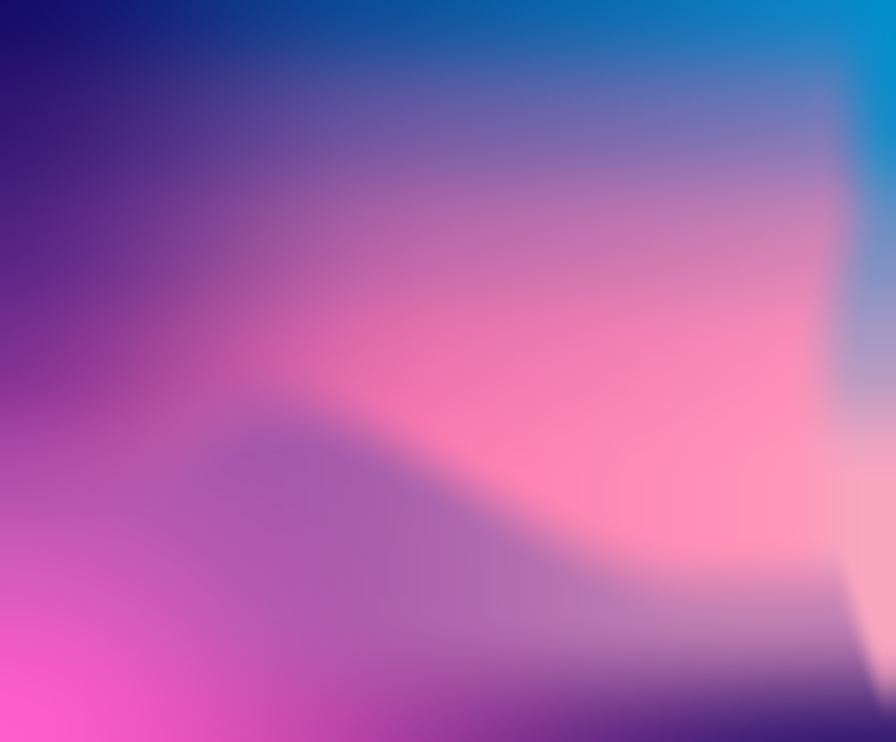
This background is drawn by a Shadertoy shader. Its source:

```glsl
// Soft mesh gradient: blue sky tones melting into pink above a violet wave.

// Smooth vertical ramp through five evenly spaced colours, from the top down.
vec3 ramp(vec3 stops[5], float depth) {
    vec3 sum = vec3(0.0);
    float total = 0.0;
    for (int i = 0; i < 5; i++) {
        float d = min(depth, 0.64) - 0.16 * float(i);
        float weight = exp(-90.0 * d * d);
        sum += weight * stops[i];
        total += weight;
    }
    return sum / total;
}

// Upper field: four vertical ramps blended from left to right.
vec3 upperField(float x, float depth) {
    vec3 left = ramp(vec3[5](vec3(0.08, 0.03, 0.40), vec3(0.20, 0.08, 0.45),
        vec3(0.31, 0.13, 0.51), vec3(0.48, 0.18, 0.56), vec3(0.70, 0.25, 0.65)), depth);
    vec3 middle = ramp(vec3[5](vec3(0.00, 0.32, 0.61), vec3(0.43, 0.35, 0.64),
        vec3(0.73, 0.40, 0.66), vec3(0.93, 0.44, 0.68), vec3(1.00, 0.48, 0.69)), depth);
    vec3 right = ramp(vec3[5](vec3(0.00, 0.53, 0.78), vec3(0.47, 0.47, 0.72),
        vec3(0.83, 0.51, 0.71), vec3(1.00, 0.56, 0.72), vec3(1.00, 0.60, 0.73)), depth);
    vec3 rim = ramp(vec3[5](vec3(0.00, 0.56, 0.80), vec3(0.04, 0.55, 0.79),
        vec3(0.46, 0.56, 0.76), vec3(0.68, 0.60, 0.76), vec3(1.00, 0.65, 0.75)), depth);

    vec3 colour = mix(left, middle, smoothstep(-0.05, 0.5, x));
    colour = mix(colour, right, clamp((x - 0.45) / 0.46, 0.0, 1.0));
    float rimStart = 0.915 - 0.035 * smoothstep(0.25, 0.48, depth);
    return mix(colour, rim, smoothstep(rimStart, rimStart + 0.085, x));
}

// Lower field: violet haze, dark lower right, magenta glow at lower left.
vec3 lowerField(float x, float depth) {
    vec3 haze = mix(vec3(0.62, 0.34, 0.66), vec3(0.76, 0.50, 0.70), smoothstep(0.25, 0.85, x));
    vec3 floorColour = mix(vec3(0.74, 0.26, 0.65), vec3(0.20, 0.10, 0.44), smoothstep(0.2, 1.0, x));
    vec3 colour = mix(haze, floorColour, smoothstep(0.82, 1.02, depth));
    vec2 fromCorner = vec2(x, 1.0 - depth);
    return mix(colour, vec3(1.0, 0.36, 0.80), exp(-11.0 * dot(fromCorner, fromCorner)));
}

// Depth of the wave crest, with a drop beside the right border.
float waveDepth(float x) {
    return 0.54 + 0.09 * (1.0 - smoothstep(0.1, 0.3, x))
        + 0.24 * smoothstep(0.28, 0.78, x)
        + 0.14 * smoothstep(0.93, 0.99, x);
}

void mainImage(out vec4 fragColor, in vec2 fragCoord) {
    vec2 uv = fragCoord / iResolution.xy;
    float depth = 1.0 - uv.y;

    // Soft wave edge, wider towards the left
    float softness = mix(0.13, 0.06, smoothstep(0.0, 0.4, uv.x));
    float below = smoothstep(-softness, softness, depth - waveDepth(uv.x));

    vec3 colour = mix(upperField(uv.x, depth), lowerField(uv.x, depth), below);
    fragColor = vec4(colour, 1.0);
}
```
